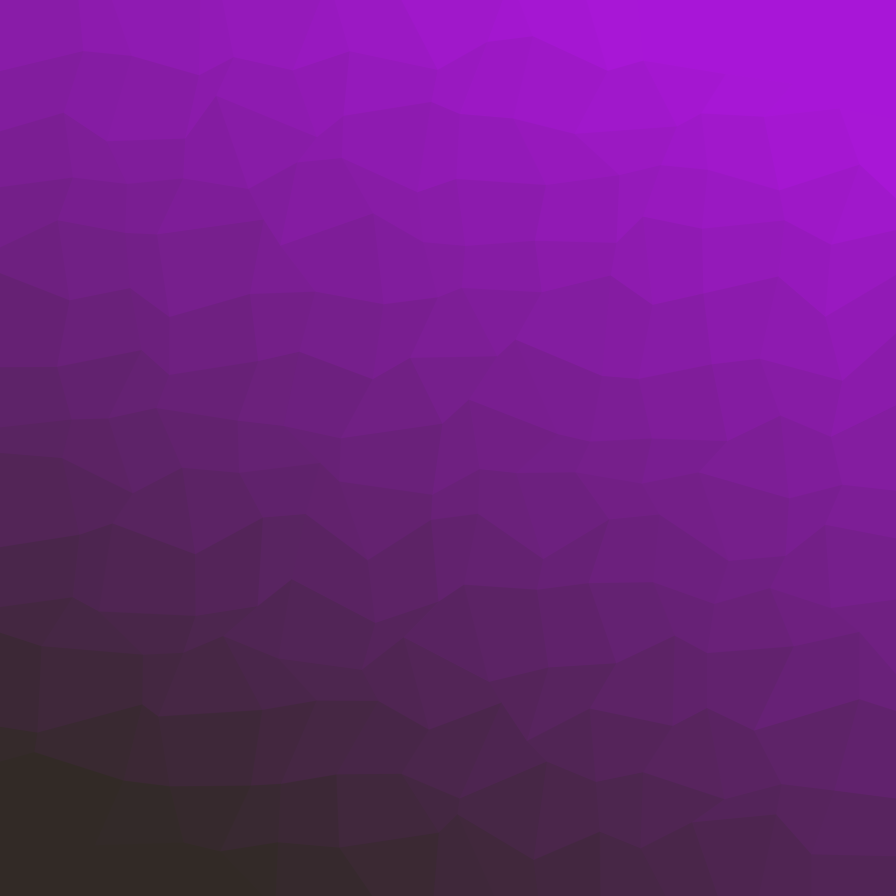
Reproduce this background procedurally as a three.js fragment shader.

```glsl
varying vec2 vUv;

const float CELLS = 15.0;       // facets along each side
const float JITTER = 0.43;      // vertex offset, in cells (below 0.5)
const float EDGE = 0.012;       // edge softness, in cells
const vec2 SLOPE = vec2(0.40, 0.88);
const float BIAS = -0.13;
const vec3 DARK = vec3(0.195, 0.165, 0.150);
const vec3 VIOLET = vec3(0.660, 0.088, 0.842);

vec2 hash22(vec2 p) {
  vec3 q = fract(p.xyx * vec3(0.1031, 0.1030, 0.0973));
  q += dot(q, q.yzx + 33.33);
  return fract((q.xx + q.yz) * q.zy);
}

// Jittered lattice point; points on the border stay on the border
vec2 latticePoint(vec2 id) {
  vec2 inner = step(0.5, id) * step(id, vec2(CELLS - 0.5));
  vec2 offset = (hash22(id + 7.0) * 2.0 - 1.0) * JITTER;
  return id + offset * inner;
}

// Updates squared distance and inside sign with one polygon edge
void addEdge(vec2 p, vec2 a, vec2 b, inout float dist2, inout float side) {
  vec2 e = b - a;
  vec2 w = p - a;
  vec2 r = w - e * clamp(dot(w, e) / dot(e, e), 0.0, 1.0);
  dist2 = min(dist2, dot(r, r));
  bool above = p.y >= a.y;
  bool below = p.y < b.y;
  bool left = e.x * w.y > e.y * w.x;
  if ((above && below && left) || !(above || below || left)) side = -side;
}

float quadDistance(vec2 p, vec2 a, vec2 b, vec2 c, vec2 d) {
  float dist2 = 1e3;
  float side = 1.0;
  addEdge(p, a, b, dist2, side);
  addEdge(p, b, c, dist2, side);
  addEdge(p, c, d, dist2, side);
  addEdge(p, d, a, dist2, side);
  return side * sqrt(dist2);
}

vec3 gradient(vec2 uv) {
  float t = clamp(dot(uv, SLOPE) + BIAS, 0.0, 1.0);
  return mix(DARK, VIOLET, t);
}

void main() {
  vec2 p = vUv * CELLS;
  vec2 cell = floor(p);
  vec3 color = vec3(0.0);
  float total = 0.0;

  // Blend the nearby facets by coverage, each tinted at its centre
  for (int j = -1; j <= 1; j++) {
    for (int i = -1; i <= 1; i++) {
      vec2 id = cell + vec2(float(i), float(j));
      if (min(id.x, id.y) < 0.0 || max(id.x, id.y) >= CELLS) continue;
      vec2 a = latticePoint(id);
      vec2 b = latticePoint(id + vec2(1.0, 0.0));
      vec2 c = latticePoint(id + vec2(1.0, 1.0));
      vec2 d = latticePoint(id + vec2(0.0, 1.0));
      float cover = 1.0 - smoothstep(-EDGE, EDGE, quadDistance(p, a, b, c, d));
      vec2 center = (a + b + c + d) * 0.25;
      color += gradient(center / CELLS) * cover;
      total += cover;
    }
  }
  color = total > 0.001 ? color / total : gradient(vUv);
  gl_FragColor = vec4(color, 1.0);
}
```
